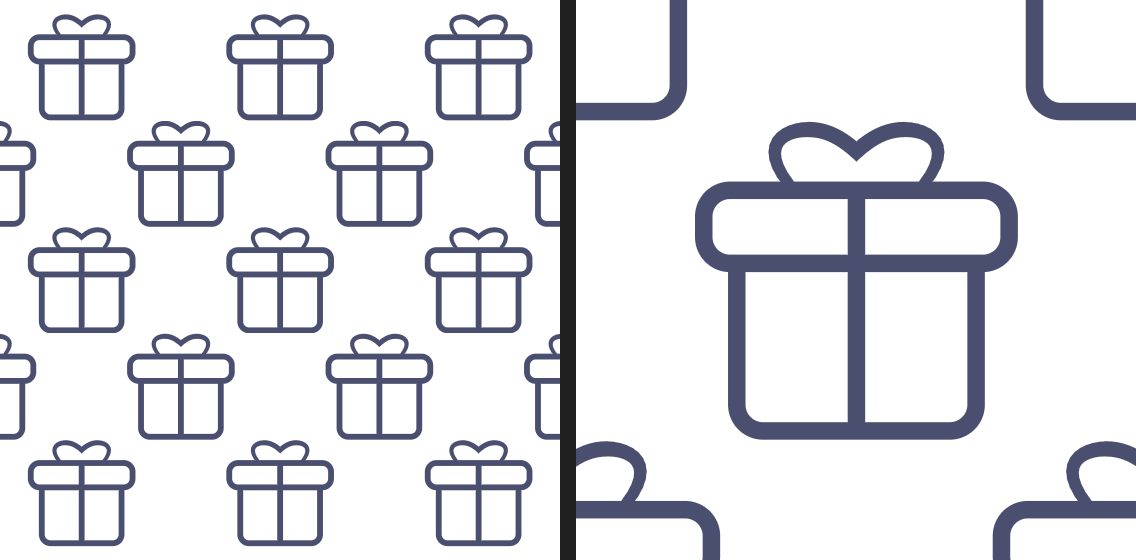
Left: the whole. Right: its middle third, enlarged.
Write a three.js fragment shader that draws this pattern.

```glsl
varying vec2 vUv;

// Lengths are in design units; the canvas is CANVAS units wide and high.
const float CANVAS = 768.0;
const vec3 PAPER = vec3(1.0);
const vec3 INK = vec3(0.29, 0.31, 0.44);

// Layout: staggered rows, origin of each gift at the top middle of its lid
const vec2 SPACING = vec2(272.2, 146.0);
const vec2 FIRST_GIFT = vec2(112.0, 137.0);
const float ROWS = 5.0;

// Gift
const float HALF_STROKE = 4.0;
const float CORNER = 16.0;
const vec2 LID_HALF = vec2(73.8, 20.7);
const float BOX_HALF_WIDTH = 58.7;
const float GIFT_DEPTH = 118.0;

// Bow
const int BOW_STEPS = 12;
const float BOW_HALF_STROKE = 3.5;
const float BOW_TIP_HALF_STROKE = 2.6;

float roundedBox(vec2 p, vec2 halfSize, float radius) {
  vec2 q = abs(p) - halfSize + radius;
  return length(max(q, 0.0)) + min(max(q.x, q.y), 0.0) - radius;
}

// Stroke lying just inside the edge of a shape
float innerStroke(float d) {
  return abs(d + HALF_STROKE) - HALF_STROKE;
}

vec2 bezier(vec2 a, vec2 b, vec2 c, vec2 d, float t) {
  float s = 1.0 - t;
  return s * s * s * a + 3.0 * s * s * t * b + 3.0 * s * t * t * c + t * t * t * d;
}

// Tapered stroke along a cubic curve
float curveStroke(vec2 p, vec2 a, vec2 b, vec2 c, vec2 d, float startWidth, float endWidth) {
  float nearest = CANVAS;
  vec2 from = a;
  for (int i = 1; i <= BOW_STEPS; i++) {
    float t = float(i) / float(BOW_STEPS);
    vec2 to = bezier(a, b, c, d, t);
    vec2 edge = to - from;
    float along = clamp(dot(p - from, edge) / dot(edge, edge), 0.0, 1.0);
    float width = mix(startWidth, endWidth, t);
    nearest = min(nearest, length(p - from - edge * along) - width);
    from = to;
  }
  return nearest;
}

// Half of the bow; the start crosses the axis so the mirrored halves meet in a notch
float bow(vec2 p) {
  vec2 crest = vec2(22.0, 23.8);
  float inner = curveStroke(p, vec2(-6.0, 8.0), vec2(4.0, 18.5), vec2(12.0, 23.8), crest,
                            BOW_HALF_STROKE, BOW_HALF_STROKE);
  float outer = curveStroke(p, crest, vec2(33.0, 23.8), vec2(45.0, 17.0), vec2(31.0, -1.0),
                            BOW_HALF_STROKE, BOW_TIP_HALF_STROKE);
  return min(inner, outer);
}

float gift(vec2 p) {
  p.x = abs(p.x);
  float lid = innerStroke(roundedBox(p + vec2(0.0, LID_HALF.y), LID_HALF, CORNER));

  // Box, cut off where it meets the lid
  vec2 boxHalf = vec2(BOX_HALF_WIDTH, 0.5 * GIFT_DEPTH);
  float box = innerStroke(roundedBox(p + vec2(0.0, boxHalf.y), boxHalf, CORNER));
  box = max(box, p.y + 2.0 * LID_HALF.y - HALF_STROKE);

  float ribbon = max(p.x - HALF_STROKE, abs(p.y + boxHalf.y) - boxHalf.y + HALF_STROKE);
  return min(min(lid, box), min(ribbon, bow(p)));
}

void main() {
  vec2 p = vUv * CANVAS;
  float pixel = max(fwidth(p.x), fwidth(p.y));

  // Nearest gift, with every other row shifted by half a column
  p -= FIRST_GIFT;
  float row = clamp(floor((p.y + GIFT_DEPTH + 0.35) / SPACING.y), 0.0, ROWS - 1.0);
  p.y -= row * SPACING.y;
  p.x -= 0.5 * SPACING.x * mod(row, 2.0);
  p.x = mod(p.x + 0.5 * SPACING.x, SPACING.x) - 0.5 * SPACING.x;

  float coverage = clamp(0.5 - gift(p) / pixel, 0.0, 1.0);
  gl_FragColor = vec4(mix(PAPER, INK, coverage), 1.0);
}
```
